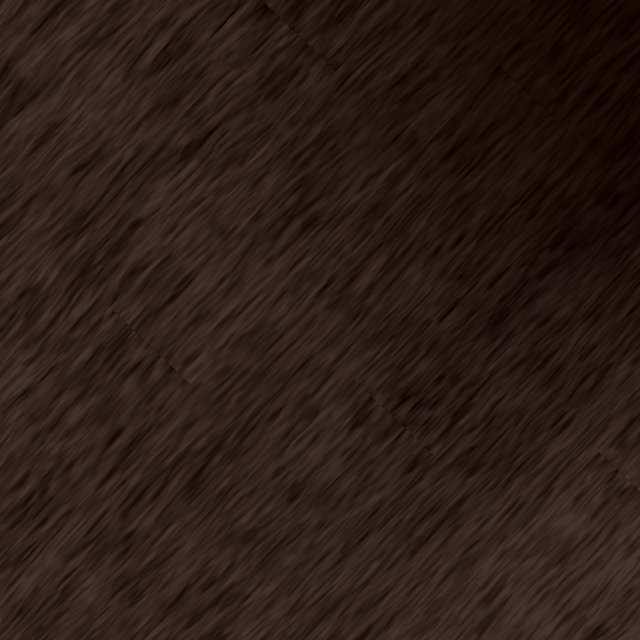
Write a WebGL 1 fragment shader that draws this texture.

```glsl
precision highp float;
// Dark stained oak parquet: diagonal boards with fine grain, pores and arched rings.
uniform vec2 u_resolution;

float hash(vec2 p) {
  return fract(sin(dot(p, vec2(127.1, 311.7))) * 43758.5453);
}

float noise(vec2 p) {
  vec2 i = floor(p), f = fract(p);
  f = f * f * (3.0 - 2.0 * f);
  return mix(mix(hash(i), hash(i + vec2(1.0, 0.0)), f.x),
             mix(hash(i + vec2(0.0, 1.0)), hash(i + vec2(1.0, 1.0)), f.x), f.y);
}

float fbm(vec2 p) {
  float sum = 0.0, amp = 0.5;
  for (int i = 0; i < 4; i++) {
    sum += amp * noise(p);
    p = p * 2.03 + 17.3;
    amp *= 0.5;
  }
  return sum / 0.9375;
}

void main() {
  vec2 uv = gl_FragCoord.xy / u_resolution;
  float px = 1.0 / min(u_resolution.x, u_resolution.y);

  // Axes along and across the boards
  float along = dot(uv, vec2(0.69, 0.72));
  float across = dot(uv, vec2(0.72, -0.69));

  // Board layout: staggered rows with butt joints
  float lane = (across + 0.236) / 0.176;
  float row = floor(lane);
  float span = (along - 0.493 - row * 0.691) / 1.2;
  vec2 board = vec2(row, floor(span));
  vec2 local = vec2(fract(span) * 1.2, (fract(lane) - 0.5) * 0.176);
  float seed = hash(board + 3.7);
  vec2 shift = vec2(seed * 7.0, hash(board + 9.1) * 11.0);
  float coarse = row < 0.0 ? 1.0 : 0.1 + 0.2 * seed;

  // Slow bending of the fibres
  vec2 g = vec2(along, across) + shift;
  g.y += 0.03 * (fbm(vec2(g.x * 3.0, g.y * 7.0)) - 0.5);
  g.y += 0.007 * coarse * (noise(vec2(g.x * 16.0, g.y * 22.0)) - 0.5);

  // Fibres, long thin lines and short pores, the finest scale
  float fibres = noise(g * vec2(26.0, 180.0)) + noise(g * vec2(55.0, 290.0) + 7.0) - 1.0;
  float lines = noise(g * vec2(8.0, 150.0) + 23.0) - 0.5;
  float pores = smoothstep(0.6, 0.76, noise(g * vec2(20.0, 190.0) + 31.0));

  // Arched growth rings around a hidden centre in each board
  vec2 centre = vec2(0.45 + 0.4 * seed, 0.06 * (hash(board + 5.3) - 0.5));
  vec2 arch = (local - centre) * vec2(0.16, 1.0);
  float radius = length(arch) + 0.03 * (fbm(g * vec2(4.0, 14.0)) - 0.5);
  float rings = sin(radius * 520.0 + 2.0 * noise(g * vec2(9.0, 40.0)) + 1.2 * fibres);
  float ringMask = smoothstep(0.3, 0.65, noise(g * vec2(2.5, 9.0) + 4.0));

  // Broad streaks, medium grain and ragged dark flakes
  float streaks = fbm(g * vec2(1.8, 26.0)) - 0.5;
  float grain = fbm(g * vec2(9.0, 100.0) + 8.0) - 0.5;
  float flakes = smoothstep(0.48, 0.57, fbm(g * vec2(8.0, 62.0) + 13.0) + 0.1 * fibres);

  // Light: dark upper right corner, shaded diagonal band, pale lower right
  float tone = 0.82 - 0.96 * (1.0 - smoothstep(0.0, 0.95, distance(uv, vec2(1.04, 1.02))));
  float band = exp(-pow((across - 0.25) / 0.12, 2.0)) * smoothstep(0.2, 0.75, along);
  tone -= 0.15 * band;
  tone += 0.24 * smoothstep(0.38, 0.5, across) * smoothstep(0.55, 0.1, uv.y);
  tone += 0.1 * (seed - 0.5);

  // Wood detail fades in the dark corner
  float detail = 0.3 * streaks + 0.4 * grain + 0.56 * fibres + 0.34 * lines;
  detail += 0.12 * rings * ringMask - 0.34 * (pores - 0.12) - 0.34 * coarse * (flakes - 0.25);
  tone += detail * mix(0.45, 1.0, smoothstep(-0.1, 0.6, tone));

  // Faint seams between boards
  float side = (0.5 - abs(fract(lane) - 0.5)) * 0.176;
  float end = (0.5 - abs(fract(span) - 0.5)) * 1.2;
  tone -= 0.08 * (1.0 - smoothstep(0.0, 0.001 + px, side));
  tone -= 0.08 * (1.0 - smoothstep(0.0, 0.001 + px, end));

  vec3 deepBrown = vec3(0.10, 0.045, 0.022);
  vec3 paleBrown = vec3(0.23, 0.165, 0.138);
  vec3 color = mix(deepBrown, paleBrown, clamp(tone, -0.4, 1.3));
  color += vec3(-0.006, -0.002, 0.004) * band;
  gl_FragColor = vec4(max(color, 0.0), 1.0);
}
```
